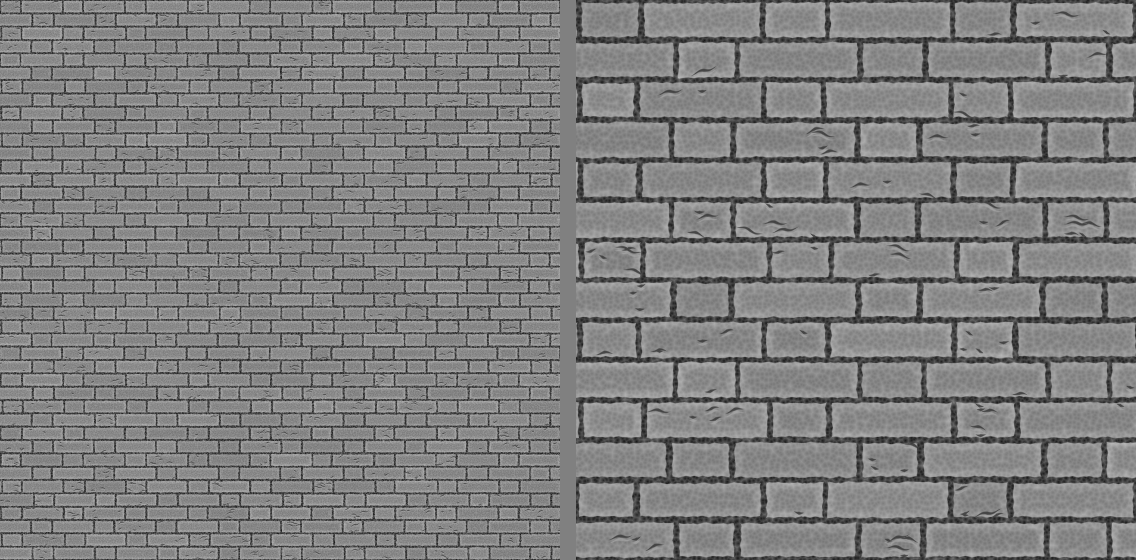
Left: the whole. Right: its middle third, enlarged.
Write a Shadertoy shader that draws this texture.

```glsl
// Grey Flemish-bond brick wall: long and short bricks alternate, with dark rough joints and cracks.

const float ROWS = 42.0;          // courses up the canvas
const float PAIRS = 9.0;          // long + short brick pairs across
const float BOND_START = 0.184;   // centre of the first short brick, in pairs
const float SHORT_PART = 0.33;    // share of a pair taken by the short brick
const float ROW_JITTER = 0.035;   // sideways drift of a course, in pairs
const float JOINT_JITTER = 0.024; // spread of upright joints, in pairs
const float JOINT_HALF = 0.0017;  // half joint width, in canvas units
const float EDGE_ROUGHNESS = 0.0013;
const float RIM_WIDTH = 0.0065;   // reach of the pale brick border
const float GRAIN_SCALE = 380.0;
const float CHIP_SCALE = 190.0;
const float WORN_SHARE = 0.42;    // share of bricks with cracks
const int MAX_CRACKS = 5;

const float CORE_GREY = 0.53;
const float RIM_GREY = 0.635;
const float MORTAR_GREY = 0.265;
const float CRACK_GREY = 0.24;

float hash(vec2 p) {
    vec3 q = fract(p.xyx * vec3(0.1031, 0.1030, 0.0973));
    q += dot(q, q.yzx + 33.33);
    return fract((q.x + q.y) * q.z);
}

vec2 hash2(vec2 p) {
    return vec2(hash(p), hash(p + vec2(57.3, 19.7)));
}

// Distance to the nearest scattered point, centred near zero
float cellular(vec2 p) {
    vec2 cell = floor(p), f = fract(p);
    float nearest = 2.0;
    for (int j = -1; j <= 1; j++)
    for (int i = -1; i <= 1; i++) {
        vec2 o = vec2(i, j);
        vec2 v = o + hash2(cell + o) - f;
        nearest = min(nearest, dot(v, v));
    }
    return sqrt(nearest) - 0.45;
}

// Position of upright joint n in a course, in pairs
float jointAt(float n, float row) {
    float base = floor(n * 0.5) + SHORT_PART * mod(n, 2.0);
    return base + JOINT_JITTER * (hash(vec2(n + 40.0, row + 7.0)) - 0.5);
}

// Cracks on one brick: x = dark cut, y = pale lip below it
vec2 cracks(vec2 q, vec2 halfSize, vec2 id, float aa) {
    vec2 marks = vec2(0.0);
    if (hash(id + 3.7) > WORN_SHARE) return marks;
    float count = 1.0 + floor(hash(id + 8.1) * float(MAX_CRACKS));
    for (int i = 0; i < MAX_CRACKS; i++) {
        if (float(i) >= count) break;
        vec2 seed = id + float(i) * vec2(11.3, 23.9);
        vec2 r = hash2(seed + 1.3), s = hash2(seed + 5.9);
        vec2 v = q - (r * 2.0 - 1.0) * halfSize * 0.78;
        v.y += v.x * (s.x - 0.5) * 0.7 + 0.0007 * sin(v.x * 560.0 + s.y * 6.3);
        float along = abs(v.x) / mix(0.0025, 0.009, s.y * s.y);
        float width = 0.0009 * (1.0 - along);
        float ends = 1.0 - smoothstep(0.7, 1.1, along);
        float cut = 1.0 - smoothstep(-aa, aa, abs(v.y) - width);
        float lip = 1.0 - smoothstep(-aa, aa, abs(v.y + 0.002) - width);
        marks = max(marks, vec2(cut, lip) * ends);
    }
    return marks;
}

void mainImage(out vec4 fragColor, in vec2 fragCoord) {
    vec2 p = fragCoord / iResolution.xy;
    float aa = max(0.75 / iResolution.y, 0.0005);

    // Find the course and the brick in it
    float row = floor(p.y * ROWS);
    float shift = BOND_START - 0.5 * SHORT_PART + 0.5 * (1.0 - mod(row, 2.0));
    shift += ROW_JITTER * (hash(vec2(row, 91.0)) - 0.5);
    float x = p.x * PAIRS - shift;
    float n = 2.0 * floor(x) + step(SHORT_PART, fract(x));
    if (x < jointAt(n, row)) n -= 1.0;
    else if (x >= jointAt(n + 1.0, row)) n += 1.0;
    vec2 id = vec2(n + 40.0, row);

    // Brick frame in canvas units
    float left = jointAt(n, row), right = jointAt(n + 1.0, row);
    vec2 halfSize = 0.5 * vec2((right - left) / PAIRS, 1.0 / ROWS);
    vec2 q = vec2((x - 0.5 * (left + right)) / PAIRS, p.y - (row + 0.5) / ROWS);
    vec2 inset = halfSize - abs(q);
    float grain = cellular(p * GRAIN_SCALE);
    float chip = cellular(p * CHIP_SCALE + 31.0);
    float joint = JOINT_HALF * mix(0.8, 1.2, hash(id + 2.4));
    float d = min(inset.x, inset.y) - joint + EDGE_ROUGHNESS * chip;

    // Brick face with pale border, tone and grain
    float rim = 1.0 - smoothstep(0.0, RIM_WIDTH, d);
    float face = mix(CORE_GREY, RIM_GREY, rim * mix(0.65, 1.2, hash(id + 6.2)));
    face += 0.03 * (hash(id + 9.5) - 0.5) + 0.11 * grain;
    vec2 wear = cracks(q, halfSize, id, aa);
    face = mix(face, RIM_GREY + 0.04, 0.6 * wear.y);
    face = mix(face, CRACK_GREY, 0.9 * wear.x);

    // Gritty mortar between the bricks
    float mortar = MORTAR_GREY + 0.28 * grain + 0.1 * chip;
    float grey = mix(mortar, face, smoothstep(-aa, aa, d));
    fragColor = vec4(vec3(clamp(grey, 0.0, 1.0)), 1.0);
}
```
